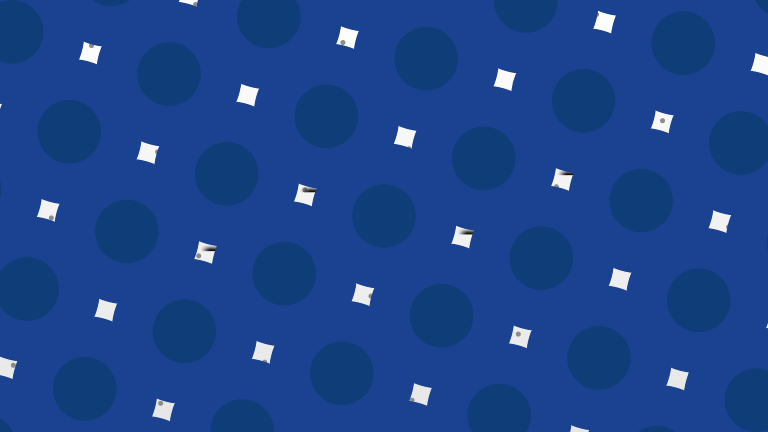
This pattern is drawn by a Shadertoy shader. Its source:

```glsl
// Dark discs on overlapping blue discs, set on a square lattice turned 30 degrees.
// The pinched square gaps between the blue discs reveal a pale sheet beneath,
// which carries a fine dot grid and a few smoky streaks near the middle.

const float PITCH = 0.26667;       // lattice spacing, in canvas heights
const float COVER_RADIUS = 0.1686; // blue discs, overlapping their neighbours
const float DISC_RADIUS = 0.0736;
const float DOT_PITCH = 0.0579;
const float DOT_RADIUS = 0.0058;

const vec3 BLUE = vec3(0.10, 0.26, 0.57);
const vec3 DARK_BLUE = vec3(0.06, 0.24, 0.47);
const vec3 DOT_GREY = vec3(0.55);
const vec3 SMOKE = vec3(0.04);

float hash(vec2 p) {
    return fract(sin(dot(p, vec2(127.1, 311.7))) * 43758.5453);
}

vec2 turn(vec2 p, float degrees) {
    float a = radians(degrees);
    float c = cos(a), s = sin(a);
    return vec2(c * p.x - s * p.y, s * p.x + c * p.y);
}

// Antialiased coverage of a signed distance
float fill(float d, float pixel) {
    return 1.0 - smoothstep(-0.6 * pixel, 0.6 * pixel, d);
}

// Distance from p to the nearest point of a square grid
float gridDistance(vec2 p, float pitch) {
    vec2 cell = p / pitch;
    return length(cell - round(cell)) * pitch;
}

// Dark streak with a crisp lower edge, fading upward and to the left
float streak(vec2 p, float seed, float pixel) {
    float height = p.y - mix(-0.006, 0.010, seed);
    float fade = 1.0 - smoothstep(0.0, 0.016, height);
    return fill(-height, pixel) * fade * smoothstep(-0.014, 0.012, p.x);
}

// Pale sheet: vertical shading, tilted dots, streaks in the central gaps
vec3 sheet(vec2 p, vec2 gapId, float pixel) {
    vec3 color = vec3(mix(0.90, 1.0, clamp(p.y + 0.5, 0.0, 1.0)));

    vec2 dotPos = turn(p, 5.0) - vec2(0.76, 0.765) * DOT_PITCH;
    float dots = fill(gridDistance(dotPos, DOT_PITCH) - DOT_RADIUS, pixel);
    color = mix(color, DOT_GREY, dots);

    vec2 gapCenter = turn((gapId + 0.5) * PITCH, 30.0);
    float central = step(abs(gapCenter.x), 0.45) * step(abs(gapCenter.y), 0.12);
    float smoke = streak(p - gapCenter, hash(gapId), pixel);
    return mix(color, SMOKE, central * smoke);
}

void mainImage(out vec4 fragColor, in vec2 fragCoord) {
    float pixel = 1.0 / iResolution.y;
    vec2 p = (fragCoord - 0.5 * iResolution.xy) * pixel;

    // Lattice frame: discs at integer points, gaps at half-integer points
    vec2 lattice = turn(p, -30.0);
    float d = gridDistance(lattice, PITCH);

    vec3 color = sheet(p, floor(lattice / PITCH), pixel);
    color = mix(color, BLUE, fill(d - COVER_RADIUS, pixel));
    color = mix(color, DARK_BLUE, fill(d - DISC_RADIUS, pixel));
    fragColor = vec4(color, 1.0);
}
```
